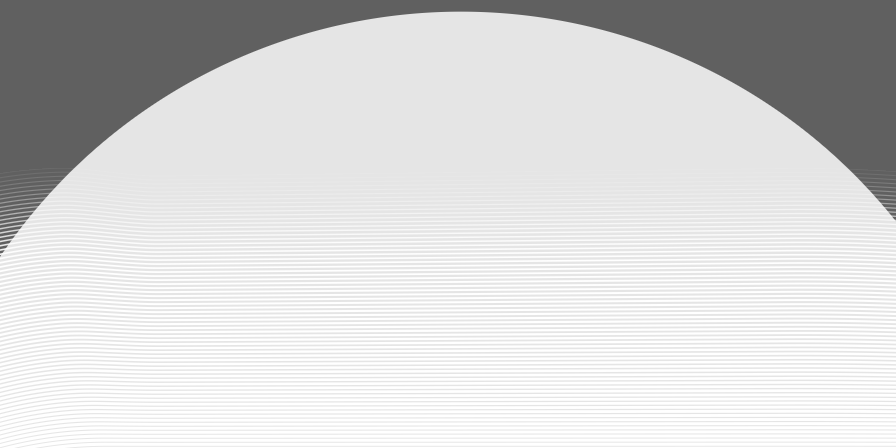
Reproduce this background procedurally as a WebGL 1 fragment shader.

```glsl
precision highp float;
// A pale disc on grey, crossed by fine white wavy lines that thicken towards the bottom.
uniform vec2 u_resolution;

const vec3 DARK_GREY = vec3(0.376);
const vec3 DISC_GREY = vec3(0.898);
const vec3 LINE_WHITE = vec3(1.0);
const float LINES_TOP = 0.617;
const float LINE_SPACING = 0.0089;

// Antialiased disc coverage
float disc(vec2 p, vec2 center, float radius, float pixel) {
  return clamp(0.5 - (length(p - center) - radius) / pixel, 0.0, 1.0);
}

// Upward bend of the lines: drooping ends, a hump at the left, a gentle rise
float lineBend(float x, float depth) {
  float shallow = 1.0 - depth;
  float leftEnd = max(1.0 - x / mix(0.16, 0.24, depth), 0.0);
  float rightEnd = max((x - 1.75) / 0.25, 0.0);
  float hump = 0.018 * shallow * (1.0 - smoothstep(0.13, 0.36, x));
  float rise = 0.012 * shallow * max(x - 0.33, 0.0);
  float droop = mix(0.012, 0.03, depth) * leftEnd * leftEnd;
  return hump + rise - droop - 0.01 * shallow * rightEnd * rightEnd;
}

// Running integral of a unit-period pulse
float pulseArea(float t, float width) {
  return floor(t) * width + min(fract(t), width);
}

// Pulse train averaged over the footprint of one pixel
float stripes(float t, float width, float footprint) {
  float a = pulseArea(t - 0.5 * footprint, width);
  float b = pulseArea(t + 0.5 * footprint, width);
  return (b - a) / footprint;
}

void main() {
  float pixel = 1.0 / u_resolution.y;
  vec2 p = gl_FragCoord.xy * pixel;
  p.x *= 2.0 * u_resolution.y / u_resolution.x;

  // Backdrop and disc
  vec3 color = mix(DARK_GREY, DISC_GREY, disc(p, vec2(1.029, -0.267), 1.241, pixel));

  // Lines, numbered downwards from the topmost one
  float depth = clamp((LINES_TOP - p.y) / LINES_TOP, 0.0, 1.0);
  float drop = LINES_TOP - 0.009 + lineBend(p.x, depth) - p.y;
  float width = mix(0.24, 0.78, depth);
  float coverage = stripes(drop / LINE_SPACING, width, pixel / LINE_SPACING);
  float opacity = smoothstep(-0.06, 0.34, drop / LINES_TOP) * step(0.0, drop);
  color = mix(color, LINE_WHITE, coverage * opacity);

  gl_FragColor = vec4(color, 1.0);
}
```
